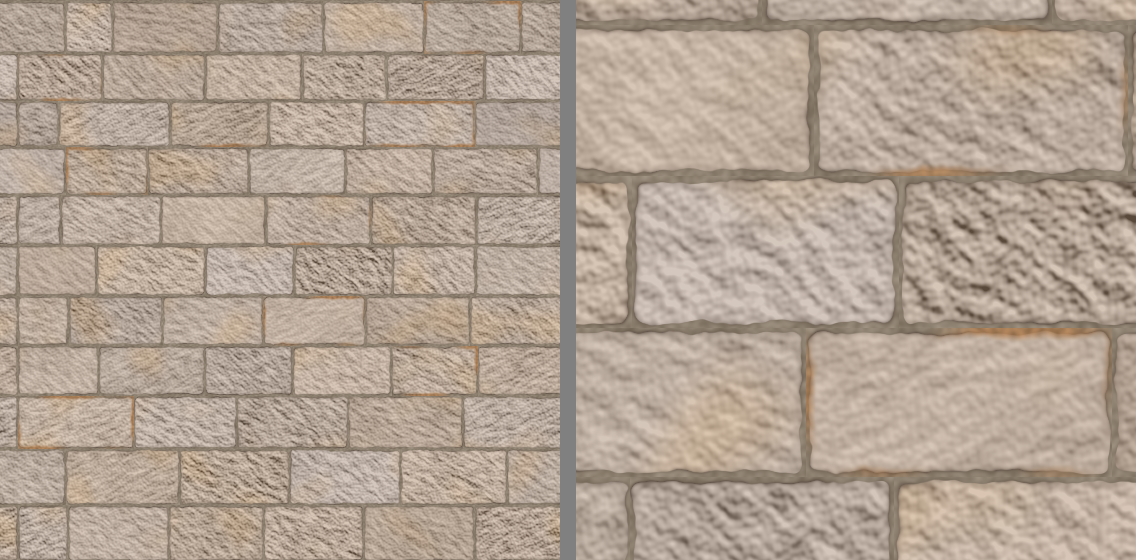
Left: the whole. Right: its middle third, enlarged.
Write a Shadertoy shader that draws this texture.

```glsl
#define ROWS 11.0
#define JOINT_GAP vec2(0.0023, 0.0029)   // half width of upright and level joints
#define JOINT_JITTER 0.03
#define CORNER_RADIUS 0.005
#define EDGE_WEAR 0.0028
#define CHISEL_SCALE vec2(46.0, 112.0)   // along and across the tool marks
#define GRAIN_SCALE 215.0
#define RELIEF 2.7
#define STONE_COLOR vec3(0.725, 0.665, 0.615)
#define MORTAR_COLOR vec3(0.555, 0.505, 0.440)
#define CREVICE_COLOR vec3(0.330, 0.275, 0.230)
#define RUST_COLOR vec3(0.720, 0.510, 0.320)

const float TAU = 6.2831853;

vec2 hash2(vec2 p) {
    vec3 q = fract(p.xyx * vec3(0.1031, 0.1030, 0.0973));
    q += dot(q, q.yzx + 33.33);
    return fract((q.xx + q.yz) * q.zy);
}

float cornerSlope(vec2 cell, vec2 corner, vec2 f) {
    float a = TAU * hash2(cell + corner).x;
    return dot(vec2(cos(a), sin(a)), f - corner);
}

float gradientNoise(vec2 p) {
    vec2 cell = floor(p), f = p - cell;
    vec2 u = f * f * f * (f * (f * 6.0 - 15.0) + 10.0);
    float low = mix(cornerSlope(cell, vec2(0, 0), f), cornerSlope(cell, vec2(1, 0), f), u.x);
    float high = mix(cornerSlope(cell, vec2(0, 1), f), cornerSlope(cell, vec2(1, 1), f), u.x);
    return mix(low, high, u.y);
}

// Lower edge of a course; course heights swell and shrink up the wall
float courseEdge(float row) {
    float a = TAU * row / ROWS;
    return row / ROWS + 0.0105 + 0.0113 * sin(a - 1.0) + 0.0044 * sin(2.0 * a - 0.925);
}

// Left edge of a block, measured from the first joint of its course
float blockEdge(float block, float row, float count, float firstWidth) {
    if (block < 0.5) return 0.0;
    if (block > count - 0.5) return 1.0;
    float jitter = JOINT_JITTER * (hash2(vec2(block + 5.0, row + 31.0)).x - 0.5);
    return mix(firstWidth, 1.0, (block - 1.0) / (count - 1.0)) + jitter;
}

float roundedBox(vec2 p, vec2 halfSize) {
    vec2 d = abs(p) - halfSize + CORNER_RADIUS;
    return length(max(d, 0.0)) + min(max(d.x, d.y), 0.0) - CORNER_RADIUS;
}

// Broken chisel strokes over lumps and fine grain
float stoneHeight(vec2 p, vec2 along) {
    vec2 q = vec2(dot(p, along), dot(p, vec2(-along.y, along.x)));
    q.y += 0.004 * gradientNoise(p * 30.0);
    return gradientNoise(q * CHISEL_SCALE) + 0.5 * gradientNoise(p * GRAIN_SCALE)
         + 0.45 * gradientNoise(p * 52.0);
}

void mainImage(out vec4 fragColor, in vec2 fragCoord) {
    vec2 uv = fragCoord / iResolution.xy;
    float aa = 0.8 / iResolution.y;

    // Course
    float course = floor(uv.y * ROWS);
    if (uv.y < courseEdge(course)) course -= 1.0;
    else if (uv.y >= courseEdge(course + 1.0)) course += 1.0;
    float bottom = courseEdge(course), top = courseEdge(course + 1.0);
    float row = mod(course, ROWS);

    // Block within the course; even courses open with a narrow one
    float count = abs(row - 1.5) < 1.0 ? 5.0 : 6.0;
    float firstWidth = count < 5.5 ? 0.2 : mix(0.078, 0.155, mod(row, 2.0));
    bool shifted = mod(row, 3.0) == 1.0 && abs(row - 4.0) > 1.0;
    float start = 0.032 + (shifted ? 0.085 : 0.0);
    float x = fract(uv.x - start);
    float block = 0.0;
    for (float j = 1.0; j < count; j++)
        if (x >= blockEdge(j, row, count, firstWidth)) block = j;
    float left = blockEdge(block, row, count, firstWidth);
    float right = blockEdge(block + 1.0, row, count, firstWidth);

    // Worn block outline
    vec2 id = vec2(block, row);
    vec2 size = vec2(right - left, top - bottom);
    vec2 local = vec2(x - left, uv.y - bottom);
    vec2 s = local + 3.7 * id + 2.0;
    float d = roundedBox(local - 0.5 * size, 0.5 * size - JOINT_GAP);
    d += EDGE_WEAR * (gradientNoise(s * 42.0) + 0.6 * gradientNoise(s * 130.0)) + 0.0002;

    // Tooled face lit from above
    vec2 traits = hash2(id + 17.0), tint = hash2(id + 71.0);
    float angle = traits.x < 0.75 ? mix(-0.75, -0.35, traits.x) : 0.5;
    vec2 along = vec2(cos(angle), sin(angle));
    float h = stoneHeight(s, along);
    float slope = h - stoneHeight(s + vec2(0.0008, 0.0024), along);
    float roughness = mix(0.65, 1.3, traits.y) * mix(0.65, 1.0, smoothstep(0.0, 0.006, -d));
    float patches = gradientNoise(s * 13.0);
    float light = roughness * (RELIEF * slope + 1.3 * h) + 0.7 * patches + 0.9 * (tint.x - 0.5);
    light = clamp(light, -3.0, 1.7);
    float shade = min(light, 0.0);
    vec3 stone = STONE_COLOR + 0.066 * light - 0.02 * shade * shade;
    stone += (tint.y - 0.5) * vec3(0.012, -0.004, -0.03);
    stone += vec3(0.02, -0.005, -0.045) * smoothstep(0.1, 0.5, gradientNoise(s * 9.0 + 40.0));

    // Mortar, with broken shadow along the block edges
    float grit = gradientNoise(s * 190.0);
    vec3 mortar = MORTAR_COLOR + 0.11 * grit + 0.08 * gradientNoise(s * 35.0);
    vec3 color = mix(stone, mortar, smoothstep(-aa, aa, d));
    float gaps = smoothstep(-0.15, 0.4, gradientNoise(s * 24.0 + 9.0) + 0.3 * grit);
    float underside = smoothstep(0.3, 0.5, abs(local.y / size.y - 0.5));
    float crevice = exp(-abs(d) / 0.0011) * (0.15 + 0.65 * gaps) * mix(0.7, 1.0, underside);
    color = mix(color, CREVICE_COLOR, crevice);

    // Rust seeping from a few joints
    float seep = step(0.86, hash2(id + 113.0).x) * smoothstep(-0.005, 0.001, d);
    seep *= smoothstep(-0.1, 0.35, gradientNoise(s * 11.0 + 20.0));
    color = mix(color, RUST_COLOR * (0.95 + 0.25 * grit), 0.75 * seep);

    fragColor = vec4(clamp(color, 0.0, 1.0), 1.0);
}
```
